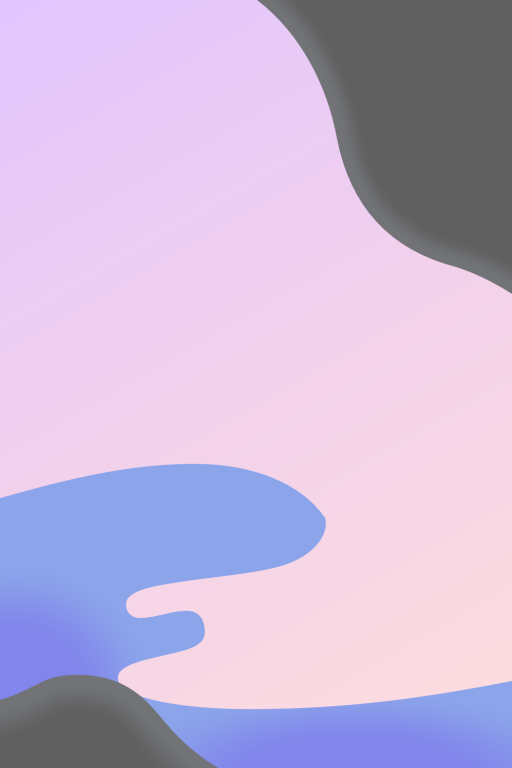
A Shadertoy shader for this background:

```glsl
// Pastel backdrop with a flowing blue wave and two soft-rimmed grey blobs.
#define CANVAS vec2(1.0, 1.5)
#define CURVE_STEPS 16
#define TILT vec2(0.5, -0.866)
#define RIM_TOP 0.055
#define RIM_BOTTOM 0.080
#define LILAC vec3(0.886, 0.776, 1.000)
#define ROSE vec3(0.949, 0.820, 0.922)
#define PEACH vec3(1.000, 0.870, 0.870)
#define SKY vec3(0.545, 0.643, 0.918)
#define VIOLET vec3(0.508, 0.522, 0.922)
#define GREY vec3(0.376)
#define RIM_GREY vec3(0.445, 0.452, 0.468)

// Outline state: sample point, pen position, squared distance, inside sign
vec2 point, pen;
float nearest, side;

void startAt(vec2 start) {
    pen = start;
    nearest = 1e3;
    side = 1.0;
}

// Straight edge: keeps the least distance and flips the sign at crossings
void lineTo(vec2 end) {
    vec2 edge = end - pen, rel = point - pen;
    vec2 gap = rel - edge * clamp(dot(rel, edge) / dot(edge, edge), 0.0, 1.0);
    nearest = min(nearest, dot(gap, gap));
    bool below = pen.y <= point.y;
    if (below != (end.y <= point.y)) {
        float turn = edge.x * rel.y - edge.y * rel.x;
        if ((turn > 0.0) == below) side = -side;
    }
    pen = end;
}

// Cubic Bezier edge
void curveTo(vec2 b, vec2 c, vec2 d) {
    vec2 a = pen;
    for (int i = 1; i <= CURVE_STEPS; i++) {
        float t = float(i) / float(CURVE_STEPS), s = 1.0 - t;
        lineTo(s*s*s*a + 3.0*s*s*t*b + 3.0*s*t*t*c + t*t*t*d);
    }
}

// Signed distance, negative inside the outline
float closeShape(vec2 start) {
    lineTo(start);
    return side * sqrt(nearest);
}

float waveShape() {
    vec2 start = vec2(-0.1, 0.49);
    startAt(start);
    lineTo(vec2(0.0, 0.527));
    // upper crest
    curveTo(vec2(0.137, 0.566), vec2(0.254, 0.594), vec2(0.381, 0.594));
    curveTo(vec2(0.498, 0.594), vec2(0.592, 0.553), vec2(0.635, 0.488));
    curveTo(vec2(0.643, 0.461), vec2(0.619, 0.416), vec2(0.551, 0.395));
    // inlet and small finger
    curveTo(vec2(0.488, 0.377), vec2(0.400, 0.373), vec2(0.313, 0.357));
    curveTo(vec2(0.273, 0.350), vec2(0.246, 0.338), vec2(0.246, 0.320));
    curveTo(vec2(0.246, 0.303), vec2(0.258, 0.293), vec2(0.273, 0.293));
    curveTo(vec2(0.305, 0.293), vec2(0.332, 0.307), vec2(0.365, 0.307));
    curveTo(vec2(0.389, 0.307), vec2(0.400, 0.289), vec2(0.400, 0.266));
    curveTo(vec2(0.400, 0.248), vec2(0.387, 0.238), vec2(0.361, 0.230));
    // lower shore
    curveTo(vec2(0.309, 0.215), vec2(0.230, 0.207), vec2(0.230, 0.176));
    curveTo(vec2(0.230, 0.137), vec2(0.352, 0.115), vec2(0.488, 0.115));
    curveTo(vec2(0.684, 0.115), vec2(0.840, 0.139), vec2(1.0, 0.170));
    lineTo(vec2(1.1, 0.19));
    lineTo(vec2(1.1, -0.1));
    lineTo(vec2(-0.1, -0.1));
    return closeShape(start);
}

float topBlob() {
    vec2 start = vec2(0.45, 1.54);
    startAt(start);
    lineTo(vec2(0.502, 1.5));
    curveTo(vec2(0.586, 1.436), vec2(0.639, 1.334), vec2(0.658, 1.230));
    curveTo(vec2(0.684, 1.096), vec2(0.762, 1.012), vec2(0.889, 0.979));
    curveTo(vec2(0.928, 0.967), vec2(0.967, 0.947), vec2(1.0, 0.926));
    lineTo(vec2(1.2, 0.81));
    lineTo(vec2(1.2, 1.7));
    lineTo(vec2(0.45, 1.7));
    return closeShape(start);
}

float bottomBlob() {
    vec2 start = vec2(-0.2, 0.08);
    startAt(start);
    lineTo(vec2(0.0, 0.133));
    curveTo(vec2(0.029, 0.141), vec2(0.053, 0.154), vec2(0.078, 0.166));
    curveTo(vec2(0.100, 0.178), vec2(0.125, 0.182), vec2(0.150, 0.182));
    curveTo(vec2(0.215, 0.182), vec2(0.258, 0.160), vec2(0.293, 0.123));
    curveTo(vec2(0.326, 0.088), vec2(0.352, 0.045), vec2(0.426, 0.0));
    lineTo(vec2(0.5, -0.04));
    lineTo(vec2(0.5, -0.3));
    lineTo(vec2(-0.2, -0.3));
    return closeShape(start);
}

float softSpot(vec2 centre, vec2 radius) {
    return 1.0 - smoothstep(0.45, 1.1, length((point - centre) / radius));
}

// Lays a grey blob with a pale inner rim over the colour below
vec3 addBlob(vec3 base, float dist, float rim, float blur) {
    vec3 fill = mix(RIM_GREY, GREY, smoothstep(0.15 * rim, rim, -dist));
    return mix(fill, base, smoothstep(-blur, blur, dist));
}

void mainImage(out vec4 fragColor, in vec2 fragCoord) {
    point = fragCoord / iResolution.xy * CANVAS;
    float blur = 0.75 / iResolution.x;

    // Tilted three-colour sky
    float t = dot(point - vec2(0.0, 1.5), TILT) / 1.8;
    vec3 colour = mix(LILAC, ROSE, clamp(2.0 * t, 0.0, 1.0));
    colour = mix(colour, PEACH, clamp(2.0 * t - 1.0, 0.0, 1.0));

    // Wave with violet pools
    float pool = max(softSpot(vec2(0.03, 0.15), vec2(0.25, 0.23)),
                     softSpot(vec2(0.69, -0.03), vec2(0.45, 0.17)));
    colour = mix(mix(SKY, VIOLET, pool), colour, smoothstep(-blur, blur, waveShape()));

    // Grey corners
    colour = addBlob(colour, topBlob(), RIM_TOP, blur);
    colour = addBlob(colour, bottomBlob(), RIM_BOTTOM, blur);
    fragColor = vec4(colour, 1.0);
}
```
